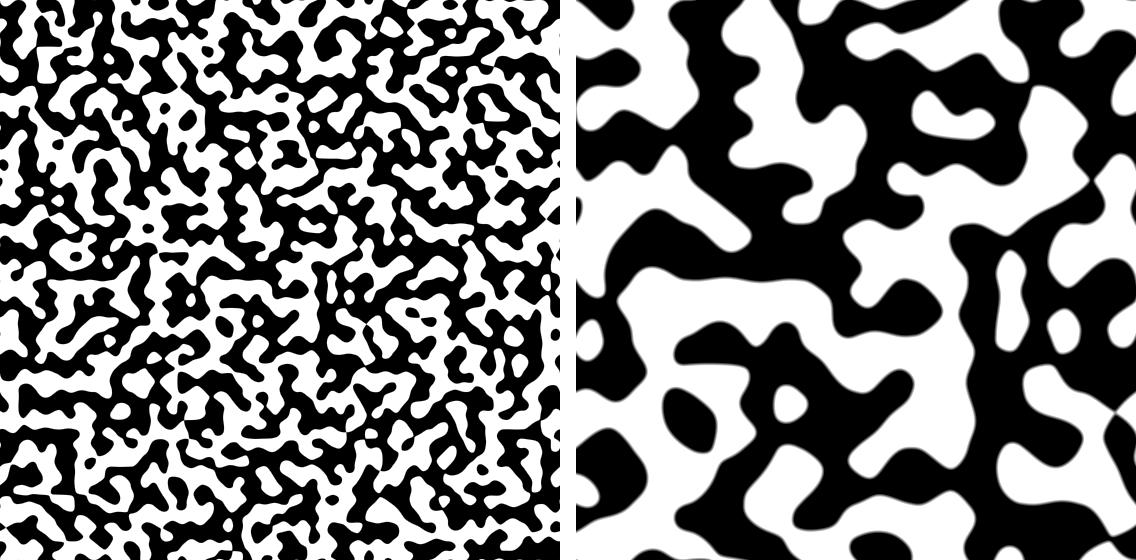
Left, the full canvas; right, a detail of the centre.
Write a three.js fragment shader that draws this texture.

```glsl
varying vec2 vUv;

const float CELLS = 30.0;         // noise cells per side, whole so that it tiles
const float THRESHOLD = 0.0;      // noise level where white begins
const float EDGE_WIDTH = 0.002;   // width of the smoothed edge, in canvas units
const float MIN_SLOPE = 0.15;     // keeps edges sharp where the noise is flat
const float TAU = 6.2831853;
const vec3 DARK = vec3(0.0);
const vec3 LIGHT = vec3(1.0);

float hash(vec2 p) {
  return fract(sin(dot(p, vec2(127.1, 311.7))) * 43758.5453);
}

// Random unit gradient at a lattice point, wrapped at the canvas edge
vec2 latticeGradient(vec2 point) {
  vec2 wrapped = floor(mod(point + 0.5, CELLS));
  float angle = TAU * hash(wrapped);
  return vec2(cos(angle), sin(angle));
}

// Gradient noise: value in x, analytic slope in yz
vec3 gradientNoise(vec2 p) {
  vec2 cell = floor(p);
  vec2 f = fract(p);
  vec2 fade = f * f * f * (f * (f * 6.0 - 15.0) + 10.0);
  vec2 fadeSlope = 30.0 * f * f * (f - 1.0) * (f - 1.0);

  vec2 g00 = latticeGradient(cell);
  vec2 g10 = latticeGradient(cell + vec2(1.0, 0.0));
  vec2 g01 = latticeGradient(cell + vec2(0.0, 1.0));
  vec2 g11 = latticeGradient(cell + vec2(1.0, 1.0));

  float v00 = dot(g00, f);
  float v10 = dot(g10, f - vec2(1.0, 0.0));
  float v01 = dot(g01, f - vec2(0.0, 1.0));
  float v11 = dot(g11, f - vec2(1.0, 1.0));

  float twist = v00 - v10 - v01 + v11;
  float value = mix(mix(v00, v10, fade.x), mix(v01, v11, fade.x), fade.y);
  vec2 slope = mix(mix(g00, g10, fade.x), mix(g01, g11, fade.x), fade.y)
             + fadeSlope * (fade.yx * twist + vec2(v10, v01) - v00);
  return vec3(value, slope);
}

void main() {
  vec3 noise = gradientNoise(vUv * CELLS);

  // Distance to the contour in canvas units, then a thin smooth edge
  float slope = max(length(noise.yz), MIN_SLOPE);
  float contourDistance = (noise.x - THRESHOLD) / (slope * CELLS);
  float coverage = clamp(0.5 + contourDistance / EDGE_WIDTH, 0.0, 1.0);

  gl_FragColor = vec4(mix(DARK, LIGHT, coverage), 1.0);
}
```
